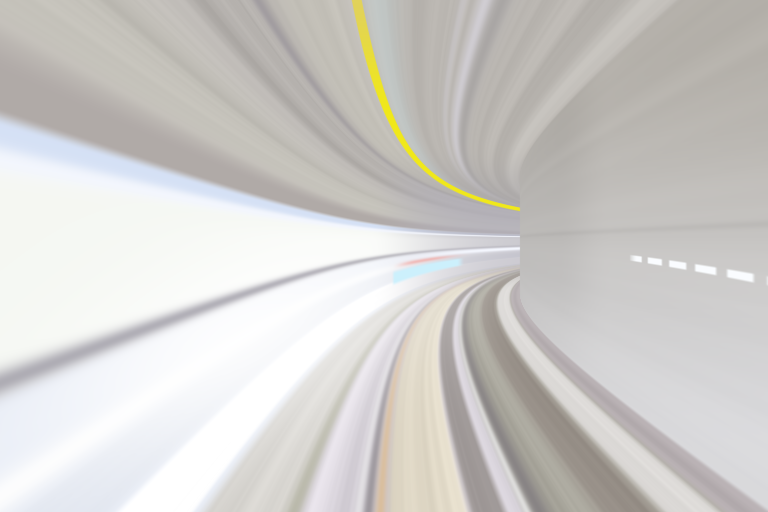
This background is drawn by a WebGL 2 fragment shader. Its source:

```glsl
#version 300 es
precision highp float;
// A pale tunnel bending right, smeared by speed. Each pixel is traced onto a
// box section whose centre line curves as x = side * t + BEND / t, y = height * t
// (t = inverse depth); bands and streaks are then painted along that section.
uniform vec2 u_resolution;
out vec4 fragColor;

const float BEND = 0.016, LEFT = 0.652, RIGHT = 1.43, ROOF = 1.169;

float hash(float n) {
    n = fract(n * 0.1031);
    n *= n + 33.33;
    return fract(n * (n + n));
}

float noise(float x) {
    float i = floor(x), f = fract(x);
    return mix(hash(i + 71.0), hash(i + 72.0), f * f * (3.0 - 2.0 * f));
}

// Layered streaks; fine layers vanish where the surface is compressed
float streaks(float u, float blur) {
    float sum = 0.0, freq = 9.0, amp = 0.6;
    for (int i = 0; i < 5; i++) {
        sum += amp * (noise(u * freq + float(i) * 37.0) - 0.5) * exp(-freq * blur * 1.5);
        freq *= 2.1;
        amp *= 0.72;
    }
    return sum;
}

float line(float x, float center, float width, float blur) {
    float w = width + blur, d = (x - center) / w;
    return width / w * exp(-d * d);
}

float span(float x, float lo, float hi, float soft) {
    return smoothstep(lo - soft, lo + soft, x) - smoothstep(hi - soft, hi + soft, x);
}

vec3 leftWall(float h, float t) {
    float blur = 0.002 / t;
    vec3 c = mix(vec3(0.96, 0.97, 0.95), vec3(0.9, 0.92, 0.96), smoothstep(-0.25, -0.29, h));
    c = mix(c, vec3(0.82, 0.87, 0.96), 0.9 * span(h, 0.145, 0.23, 0.03));
    // Shaded upper panels
    vec3 upper = mix(vec3(0.69, 0.665, 0.655), vec3(0.79, 0.78, 0.75), smoothstep(0.29, 0.43, h));
    upper = mix(upper, vec3(0.71, 0.695, 0.68), smoothstep(0.5, 0.85, h));
    upper += 0.11 * streaks(h, blur) * smoothstep(0.3, 0.55, h);
    c = mix(c, upper, smoothstep(0.2, 0.23 + blur, h));
    // Lower light trails
    c = mix(c, vec3(0.85, 0.87, 0.91), 0.8 * span(h, -0.66, -0.5, 0.04));
    c = mix(c, vec3(1), line(h, -0.45, 0.035, blur) + span(h, -0.95, -0.69, 0.02));
    c += 0.04 * streaks(h + 5.0, blur) * smoothstep(-0.3, -0.5, h);
    return c;
}

vec3 roof(float a, float t, float slope) {
    float blur = 0.002 * slope;
    vec3 c = vec3(0.725, 0.71, 0.69) + 0.12 * streaks(a + 9.0, blur);
    c = mix(c, vec3(0.79, 0.78, 0.74), 0.6 * span(a, -0.52, -0.2, 0.08));
    c = mix(c, vec3(0.59, 0.57, 0.6), 0.8 * line(a, -0.63, 0.035, blur));
    c = mix(c, vec3(0.77, 0.81, 0.81), 0.7 * line(a, -0.03, 0.08, blur));
    c = mix(c, vec3(0.87, 0.86, 0.9), 0.8 * line(a, 0.49, 0.035, blur) + 0.5 * line(a, 0.38, 0.015, blur));
    c = mix(c, vec3(0.61, 0.6, 0.61), 0.5 * line(a, 0.58, 0.05, blur));
    c = mix(c, vec3(0.83, 0.82, 0.8), 0.6 * line(a, 1.28, 0.1, blur));
    c = mix(c, vec3(0.63, 0.62, 0.64), 0.5 * smoothstep(0.16, 0.05, t));
    // Yellow lamp strip, measured in canvas units
    float d = abs(a + 0.14) / slope, w = mix(0.0035, 0.0095, smoothstep(0.04, 0.35, t));
    vec3 lamp = mix(vec3(0.94, 0.91, 0.1), vec3(0.88, 0.82, 0.36), smoothstep(0.2, 0.42, t));
    return mix(c, lamp, smoothstep(w + 0.0015, w - 0.0015, d));
}

vec3 ground(float a, float t, float slope) {
    float blur = 0.002 * slope, soft = 0.015 + blur;
    vec3 c = mix(vec3(0.84, 0.83, 0.81), vec3(0.86, 0.84, 0.87), smoothstep(-0.32, -0.27, a));
    c = mix(c, vec3(0.7, 0.7, 0.62), 0.7 * line(a, -0.32, 0.025, blur));
    c = mix(c, vec3(0.88, 0.85, 0.78), span(a, 0.03, 0.32, soft));
    c = mix(c, vec3(0.62, 0.595, 0.59), span(a, 0.33, 0.46, soft));
    c = mix(c, vec3(0.66, 0.65, 0.61), smoothstep(0.53 - soft, 0.53 + soft, a));
    c = mix(c, vec3(0.61, 0.58, 0.55), span(a, 0.8, 1.02, 0.05));
    c = mix(c, vec3(0.86, 0.85, 0.84), span(a, 1.04, 1.25, 0.03));
    c = mix(c, vec3(0.69, 0.66, 0.67), smoothstep(1.24, 1.29, a));
    c += 0.13 * streaks(a + 3.0, blur);
    // Rails and their reflections
    c = mix(c, vec3(0.5, 0.48, 0.5), 0.8 * line(a, -0.045, 0.02, blur) + 0.8 * line(a, 0.585, 0.035, blur));
    c = mix(c, vec3(0.87, 0.73, 0.54), 0.9 * line(a, 0.0, 0.016, blur));
    c = mix(c, vec3(0.95), line(a, 0.54, 0.014, blur) + 0.7 * line(a, -0.08, 0.014, blur));
    return mix(c, vec3(0.66, 0.64, 0.64), 0.5 * smoothstep(0.1, 0.05, t));
}

vec3 rightWall(float h, float t, vec2 p) {
    vec3 c = mix(vec3(0.85, 0.85, 0.86), vec3(0.71, 0.695, 0.67), smoothstep(0.1, 0.95, p.y));
    c -= 0.04 * smoothstep(0.3, 0.21, t) * smoothstep(0.2, 0.5, p.y);
    c += 0.035 * streaks(h + 2.0, 0.006 / t);
    c -= 0.05 * line(h, 0.06, 0.012, 0.002 / t);
    // Receding dashes of light
    float dash = span(fract((1.0 / t - 2.045) / 0.232 + 0.5), 0.16, 0.84, 0.06);
    dash *= smoothstep(3.1, 2.95, 1.0 / t) * span(h, -0.048 - 0.225 * t, -0.015 - 0.225 * t, 0.006);
    return mix(c, vec3(0.98, 0.99, 1.0), dash);
}

void main() {
    vec2 p = gl_FragCoord.xy / u_resolution.y;
    vec2 q = p - vec2(0.713 * u_resolution.x / u_resolution.y / 1.5, 0.531);
    // Outer wall, then the floor or roof that cuts it off
    float t = (-q.x + sqrt(q.x * q.x + 4.0 * LEFT * BEND)) / (2.0 * LEFT);
    float h = q.y / t, level = q.y > 0.0 ? ROOF : 1.0;
    float tf = max(abs(q.y) / level, 0.004);
    float a = (q.x - BEND / tf) / tf;
    float slope = length(vec2(1.0, (2.0 * BEND / tf - q.x) / (tf * level))) / tf;
    vec3 color = leftWall(h, t);
    float far = smoothstep(0.15, 0.05, t);
    color = mix(color, vec3(0.7, 0.69, 0.73), 0.75 * far);
    // Overexposed glow along the outer wall
    vec2 g = mat2(0.88, -0.47, 0.47, 0.88) * (p - vec2(0.47, 0.35));
    float glow = exp(-dot(g * g, vec2(5.0, 30.0))) * smoothstep(0.2, 0.0, h);
    color = mix(color, vec3(1), 0.9 * glow);
    color = mix(color, vec3(0.62, 0.61, 0.65), 0.85 * line(h, -0.25, 0.023, 0.001 / t));
    // Distant lamps
    color = mix(color, vec3(0.96, 0.97, 1.0), far * line(h, -0.34, 0.07, 0.0) + 0.8 * line(h, 0.14, 0.025, 0.0));
    color = mix(color, vec3(0.95, 0.66, 0.64), 0.7 * line(h, -0.43, 0.04, 0.0) * span(t, 0.075, 0.11, 0.012));
    color = mix(color, vec3(0.8, 0.94, 0.99), span(h, -0.72, -0.52, 0.04) * span(t, 0.069, 0.12, 0.002));
    vec3 flatSide = q.y > 0.0 ? roof(a, tf, slope) : mix(ground(a, tf, slope), vec3(1), 0.75 * glow);
    color = mix(color, flatSide, smoothstep(level - 0.05, level + 0.05, abs(h)));
    // Inner wall hides everything past its vertical silhouette
    float edge = 2.0 * sqrt(RIGHT * BEND);
    float tr = (q.x + sqrt(max(q.x * q.x - edge * edge, 0.0))) / (2.0 * RIGHT);
    float hr = q.y / max(tr, 0.01);
    float mask = smoothstep(edge - 0.0015, edge + 0.0015, q.x) * span(hr, -1.0, ROOF, 0.015);
    color = mix(color, rightWall(hr, max(tr, 0.01), p), mask);
    fragColor = vec4(clamp(color, 0.0, 1.0), 1.0);
}
```
